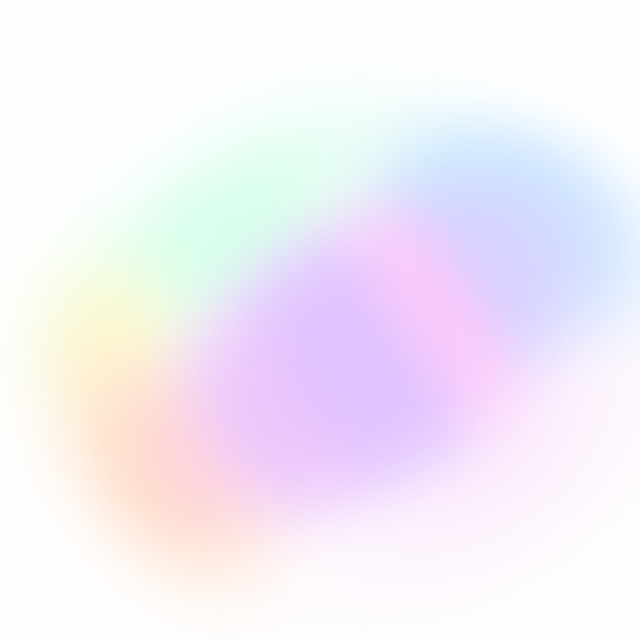
Reproduce this background procedurally as a WebGL 2 fragment shader.

```glsl
#version 300 es
precision highp float;

uniform vec2 u_resolution;
out vec4 fragColor;

// Coordinates along and across an axis tilted by angle
vec2 toAxis(vec2 offset, float angle) {
    float c = cos(angle), s = sin(angle);
    return vec2(c * offset.x + s * offset.y, c * offset.y - s * offset.x);
}

// Soft ellipse; a higher firmness gives a flatter top and a tighter edge
float glow(vec2 local, vec2 radii, float firmness) {
    vec2 d = local / radii;
    return exp(-pow(dot(d, d) + 1e-6, firmness));
}

// Colour bands running along the central body
vec3 bodyColor(float along) {
    vec3 color = mix(vec3(0.98, 0.80, 0.93), vec3(0.925, 0.77, 0.985), smoothstep(-0.34, -0.20, along));
    color = mix(color, vec3(0.88, 0.765, 1.0), smoothstep(-0.20, -0.05, along));
    color = mix(color, vec3(0.97, 0.79, 0.985), smoothstep(0.0, 0.125, along));
    return mix(color, vec3(0.855, 0.81, 1.0), smoothstep(0.13, 0.25, along));
}

void main() {
    vec2 uv = gl_FragCoord.xy / u_resolution;
    vec3 color = vec3(0.998);

    // Outer halo: blue, mint, yellow, orange and pale pink
    float blue = glow(toAxis(uv - vec2(0.79, 0.635), -0.44), vec2(0.24, 0.17), 2.0);
    color = mix(color, vec3(0.79, 0.91, 1.0), blue);

    float mint = glow(toAxis(uv - vec2(0.352, 0.635), 0.61), vec2(0.26, 0.13), 1.2);
    color = mix(color, vec3(0.85, 1.0, 0.925), mint);

    float yellow = glow(uv - vec2(0.17, 0.466), vec2(0.115, 0.13), 1.2);
    color = mix(color, vec3(1.0, 0.985, 0.80), 0.75 * yellow);

    float orange = glow(toAxis(uv - vec2(0.26, 0.271), -0.91), vec2(0.20, 0.13), 1.3);
    color = mix(color, vec3(1.0, 0.88, 0.78), orange);

    float blush = glow(toAxis(uv - vec2(0.755, 0.30), 0.61), vec2(0.27, 0.16), 1.0);
    color = mix(color, vec3(0.985, 0.915, 0.99), 0.9 * blush);

    // Tilted body over the halo
    vec2 local = toAxis(uv - vec2(0.575, 0.45), 0.588);
    color = mix(color, bodyColor(local.x), glow(local, vec2(0.37, 0.21), 2.4));

    // Fine grain hides banding in the soft gradients
    vec3 cell = fract(vec3(floor(uv.xyx * 512.0)) * 0.1031);
    cell += dot(cell, cell.yzx + 33.33);
    color += (fract((cell.x + cell.y) * cell.z) - 0.5) / 255.0;

    fragColor = vec4(clamp(color, 0.0, 1.0), 1.0);
}
```
